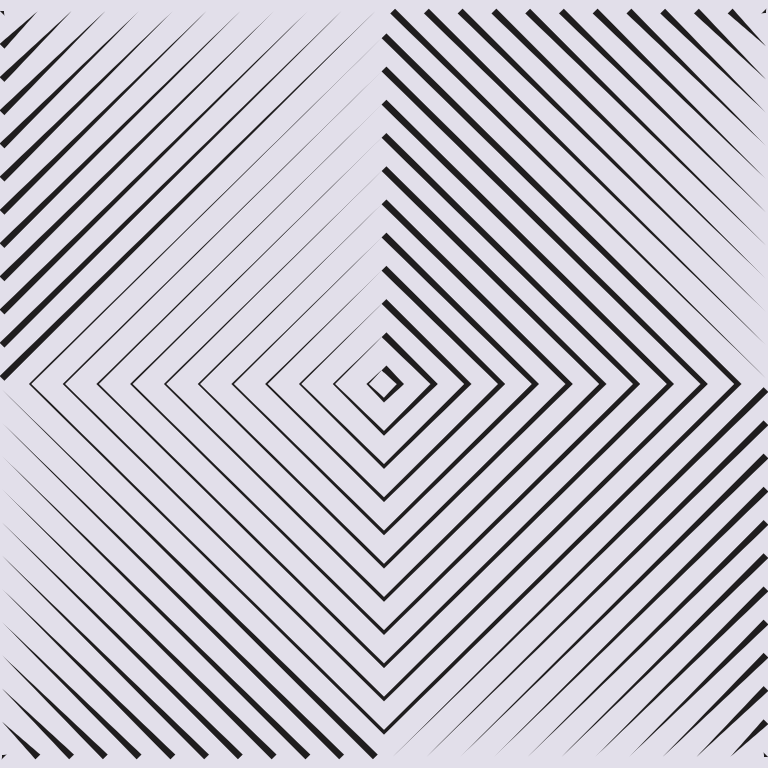
A three.js fragment shader for this background:

```glsl
// Concentric diamonds drawn with clockwise tapering strokes on a pale ground.
// Inner diamonds taper once per full turn; outer ones are cut by the frame
// into four strokes, each tapering from full width to a hairline.

varying vec2 vUv;

const float SPACING = 0.04395;
const float FIRST_RADIUS = 0.0213;
const float FULL_WIDTH = 0.0126;

// Box-filtered coverage of a stripe centred on zero
float stripe(float offset, float width, float blur) {
  return clamp((offset + 0.5 * width) / blur + 0.5, 0.0, 1.0)
       - clamp((offset - 0.5 * width) / blur + 0.5, 0.0, 1.0);
}

// Smoothed half-plane
float inside(float dist, float blur) {
  return clamp(dist / blur + 0.5, 0.0, 1.0);
}

void main() {
  vec2 p = (vUv - 0.5) / vec2(1.0, 0.984);
  vec2 frame = vec2(0.4974, 0.4935);
  float blur = 1.414 * fwidth(vUv.x);

  // Nearest diamond in the taxicab metric
  float d = abs(p.x) + abs(p.y);
  float ring = max(floor((d - FIRST_RADIUS) / SPACING + 0.5), 0.0);
  float radius = FIRST_RADIUS + ring * SPACING;
  bool closed = radius < frame.y;

  // Clockwise quadrant from the top; q = (start axis, end axis)
  float quadrant = p.x >= 0.0 ? (p.y >= 0.0 ? 0.0 : 1.0)
                              : (p.y < 0.0 ? 2.0 : 3.0);
  bool swapped = mod(quadrant, 2.0) < 0.5;
  vec2 q = swapped ? abs(p.yx) : abs(p);
  vec2 limit = min(swapped ? frame.yx : frame, vec2(radius));

  // Position along the stroke, between its two ends
  float along = q.y - q.x;
  float first = radius - 2.0 * limit.x;
  float last = 2.0 * limit.y - radius;
  float t = clamp((along - first) / max(last - first, 0.0001), 0.0, 1.0);
  float taper = closed ? 1.0 - (quadrant + t) / 4.0 : 1.0 - t;
  float ink = stripe(d - radius, FULL_WIDTH * taper, blur);

  // Square-cut ends
  if (!closed || quadrant < 0.5) ink *= inside(along - first, blur);
  if (!closed) ink *= inside(last - along, blur) * step(first, last);

  // The square start of each closed diamond reaches past the vertical axis
  if (closed && quadrant > 2.5) {
    float cap = stripe(p.x + p.y - radius, FULL_WIDTH, blur);
    ink = max(ink, cap * inside(radius - d, blur));
  }

  vec3 paper = vec3(0.887, 0.875, 0.918);
  vec3 charcoal = vec3(0.122, 0.113, 0.117);
  gl_FragColor = vec4(mix(paper, charcoal, ink), 1.0);
}
```
